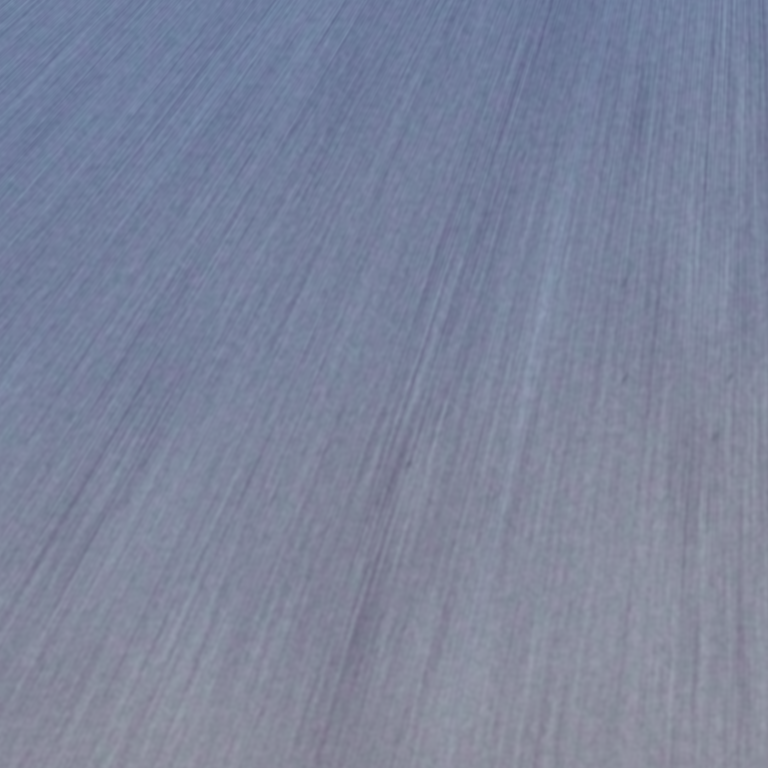
A three.js fragment shader for this texture:

```glsl
// Draws a dusky, finely drilled field whose faint rows fan out from a far point.
varying vec2 vUv;

#define VANISH vec2(0.98, 1.85)
#define FAR_COLOR vec3(0.422, 0.480, 0.610)
#define NEAR_COLOR vec3(0.540, 0.546, 0.603)
#define SOIL_SHADE vec3(0.80, 1.0, 0.85)
#define ROW_FREQ 135.0
#define DRILL_SPACING 0.036
#define ROW_DEPTH 0.070
#define DRILL_DEPTH 0.042
#define PATCH_DEPTH 0.038
#define GRAIN_DEPTH 0.042
#define SPECKS 6

vec2 hash2(vec2 p) {
  vec2 q = vec2(dot(p, vec2(127.1, 311.7)), dot(p, vec2(269.5, 183.3)));
  return fract(sin(q) * 43758.55);
}

// Gradient noise, roughly -0.7 to 0.7
float gradCorner(vec2 cell, vec2 f, vec2 corner) {
  return dot(hash2(cell + corner) * 2.0 - 1.0, f - corner);
}

float gradNoise(vec2 p) {
  vec2 cell = floor(p);
  vec2 f = p - cell;
  vec2 w = f * f * f * (f * (f * 6.0 - 15.0) + 10.0);
  float low = mix(gradCorner(cell, f, vec2(0.0)), gradCorner(cell, f, vec2(1.0, 0.0)), w.x);
  float high = mix(gradCorner(cell, f, vec2(0.0, 1.0)), gradCorner(cell, f, vec2(1.0)), w.x);
  return mix(low, high, w.y);
}

// Soft stripe centred on a lane
float stripe(float lane, float center, float width) {
  float d = (lane - center) / width;
  return exp(-d * d);
}

// Sparse thin furrows, jittered within even spacing
float drillLines(float lane, float y) {
  float id = floor(lane / DRILL_SPACING);
  vec2 h = hash2(vec2(id, 4.0));
  float center = (id + 0.2 + 0.6 * h.x) * DRILL_SPACING;
  float broken = 0.7 + 0.9 * gradNoise(vec2(id * 3.7, y * 12.0));
  return stripe(lane, center, 0.0024) * broken * (0.4 + 0.6 * h.y);
}

// Small dark clods, mostly on the right
float clods(vec2 p) {
  float sum = 0.0;
  for (int i = 0; i < SPECKS; i++) {
    vec2 h = hash2(vec2(float(i), 17.0));
    vec2 center = vec2(1.0 - 0.65 * h.x * h.x, h.y);
    float size = mix(0.003, 0.009, pow(fract(h.x * 7.3 + h.y), 3.0));
    vec2 d = (p - center) / size;
    d.x -= 0.4 * d.y;
    d.y *= 0.6;
    sum += exp(-dot(d, d)) * (0.5 + 0.5 * h.y);
  }
  return sum;
}

void main() {
  vec2 p = vUv;

  // Lane is constant along each row; a slight wobble keeps rows natural
  float lane = (p.x - VANISH.x) / (VANISH.y - p.y);
  lane += 0.003 * gradNoise(vec2(lane * 4.0, p.y * 3.0));

  // Blue distance to paler, greyer foreground
  float nearness = 1.0 - p.y + 0.24 * (p.x - 0.5);
  nearness += 0.20 * gradNoise(p * vec2(2.6, 3.2) + 5.0);
  vec3 color = mix(FAR_COLOR, NEAR_COLOR, smoothstep(-0.12, 1.08, nearness));

  // Broad stretched patches and the worn ribbons
  float patches = gradNoise(vec2(lane * 9.0 + 2.0, p.y * 2.5));
  patches += 0.5 * gradNoise(vec2(lane * 24.0, p.y * 5.0 + 8.0));
  float ribbons = stripe(lane, -0.308, 0.042) + 0.45 * stripe(lane, -0.175, 0.023);
  ribbons += 0.4 * stripe(lane, -0.58, 0.05);
  color -= SOIL_SHADE * (PATCH_DEPTH * patches + 0.026 * ribbons - 0.010);

  // Fine rows, stronger in bundles
  float bundle = 0.7 + 0.8 * gradNoise(vec2(lane * 14.0, p.y * 1.5 + 3.0)) + 0.3 * ribbons;
  bundle += 0.25 * smoothstep(-0.25, 0.0, lane);
  float rows = gradNoise(vec2(lane * ROW_FREQ, p.y * 4.0));
  rows += 0.7 * gradNoise(vec2(lane * ROW_FREQ * 1.8, p.y * 9.0 + 11.0));
  color -= SOIL_SHADE * ROW_DEPTH * rows * max(bundle, 0.25);
  color -= SOIL_SHADE * DRILL_DEPTH * drillLines(lane, p.y);

  // Pale wheel tracks
  float tracks = stripe(lane, -0.217, 0.007) + 0.8 * stripe(lane, -0.72, 0.006);
  color += vec3(0.014, 0.022, 0.024) * tracks;

  // Soft grain along the rows, fine speckle, faint colour mottling
  float grain = gradNoise(vec2(lane * 170.0, p.y * 62.0));
  grain += 0.8 * gradNoise(p * 135.0);
  grain += 0.5 * gradNoise(p * vec2(60.0, 75.0) + 31.0);
  color += GRAIN_DEPTH * grain;
  color += vec3(0.026, -0.014, 0.010) * gradNoise(p * vec2(42.0, 34.0) + 20.0);

  color -= 0.085 * clods(p);
  gl_FragColor = vec4(color, 1.0);
}
```
